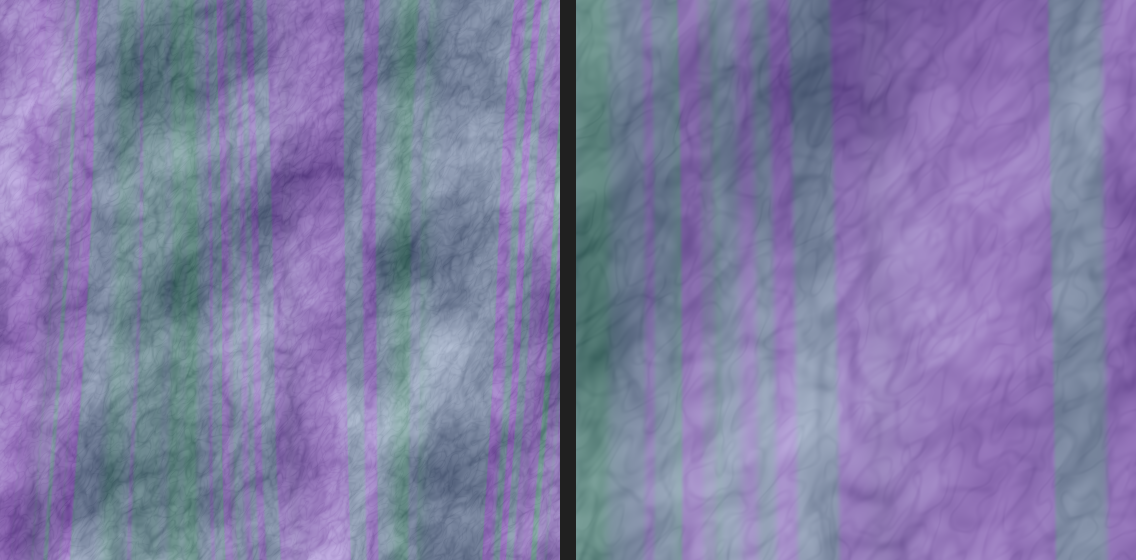
Left: the whole. Right: its middle third, enlarged.
Write a WebGL 1 fragment shader that draws this texture.

```glsl
precision highp float;

uniform vec2 u_resolution;

const vec3 VIOLET = vec3(0.570, 0.420, 0.720);
const vec3 SLATE = vec3(0.485, 0.535, 0.630);
const vec3 GREEN = vec3(0.415, 0.565, 0.540);

const float TAU = 6.2831853;
const float BAND_CENTER = 0.54;    // middle of the widest violet band
const float BAND_REPEATS = 2.0;
const float BAND_STRENGTH = 0.48;
const float VIOLET_BIAS = -0.10;
const float STRIPE_SOFTNESS = 0.14;
const float STRIPE_LEAN = 0.07;
const float CLOUD_SCALE = 4.2;
const float CLOUD_CONTRAST = 0.25;
const float CREASE_SCALE = 20.0;
const float CREASE_DEPTH = 0.046;
const float CREASE_WIDTH = 0.22;
const float CREASE_MEAN = 1.2;
const float GRAIN_ANGLE = 0.98;    // direction of the creases, in radians

float hash1(float n) {
  return fract(sin(n * 127.1 + 3.7) * 43758.55);
}

vec2 hashGradient(vec2 cell) {
  float turn = fract(sin(dot(cell, vec2(127.1, 311.7))) * 43758.55);
  return vec2(cos(turn * TAU), sin(turn * TAU));
}

float lineNoise(float x) {
  float cell = floor(x);
  float f = fract(x);
  return mix(hash1(cell), hash1(cell + 1.0), f * f * (3.0 - 2.0 * f));
}

float gradientNoise(vec2 p) {
  vec2 cell = floor(p);
  vec2 f = fract(p);
  vec2 s = f * f * f * (f * (f * 6.0 - 15.0) + 10.0);
  vec2 e = vec2(1.0, 0.0);
  float a = dot(hashGradient(cell), f);
  float b = dot(hashGradient(cell + e.xy), f - e.xy);
  float c = dot(hashGradient(cell + e.yx), f - e.yx);
  float d = dot(hashGradient(cell + e.xx), f - e.xx);
  return mix(mix(a, b, s.x), mix(c, d, s.x), s.y);
}

float clouds(vec2 p) {
  float sum = 0.0;
  float gain = 1.0;
  for (int i = 0; i < 6; i++) {
    sum += gain * gradientNoise(p);
    p = mat2(1.6, 1.2, -1.2, 1.6) * p + 5.3;
    gain *= 0.52;
  }
  return sum;
}

// Thin dark folds along the zero lines of warped noise
float creases(vec2 p) {
  float sum = 0.0;
  float gain = 1.0;
  for (int i = 0; i < 4; i++) {
    vec2 warp = vec2(gradientNoise(p * 0.6 + 8.1), gradientNoise(p * 0.6 + 31.4));
    float n = gradientNoise(p + 0.9 * warp);
    sum += gain * (1.0 - smoothstep(0.0, CREASE_WIDTH, abs(n)));
    p = p * 1.7 + 17.3;
    gain *= 0.8;
  }
  return sum;
}

// Near-vertical stripes of violet, slate and green
vec3 stripeColor(vec2 uv) {
  float lean = STRIPE_LEAN * (0.3 + 0.7 * cos(TAU * uv.x));
  float x = uv.x - lean * (uv.y - 0.5);
  x += 0.012 * gradientNoise(uv * vec2(2.0, 1.7) + 4.2);

  float warmth = BAND_STRENGTH * cos(TAU * BAND_REPEATS * (x - BAND_CENTER)) + VIOLET_BIAS;
  warmth += 0.75 * (lineNoise(x * 27.0 + 5.0) - 0.5);
  warmth += 0.80 * (lineNoise(x * 85.0 + 40.0) - 0.5);
  float violet = smoothstep(-STRIPE_SOFTNESS, STRIPE_SOFTNESS, warmth);
  violet *= 0.70 + 0.30 * lineNoise(x * 19.0 + 71.0);

  float coolness = 0.55 * lineNoise(x * 18.0 + 90.0) + 0.45 * lineNoise(x * 70.0 + 130.0);
  float green = smoothstep(0.36, 0.72, coolness);
  return mix(mix(SLATE, GREEN, green), VIOLET, violet);
}

void main() {
  vec2 uv = gl_FragCoord.xy / min(u_resolution.x, u_resolution.y);

  // Axes along and across the grain
  float c = cos(GRAIN_ANGLE);
  float s = sin(GRAIN_ANGLE);
  vec2 grain = vec2(c * uv.x + s * uv.y, c * uv.y - s * uv.x);

  float cloud = clouds(grain * vec2(0.8, 1.1) * CLOUD_SCALE + 2.6);
  float fold = creases(grain * vec2(0.55, 1.0) * CREASE_SCALE + 6.0);
  float light = CLOUD_CONTRAST * cloud - CREASE_DEPTH * (fold - CREASE_MEAN);

  // Bright mist is paler
  vec3 color = stripeColor(uv);
  color = mix(color, SLATE, 0.30 * smoothstep(0.0, 0.22, light));
  color += light * vec3(0.98, 0.96, 0.90);
  gl_FragColor = vec4(clamp(color, 0.0, 1.0), 1.0);
}
```
